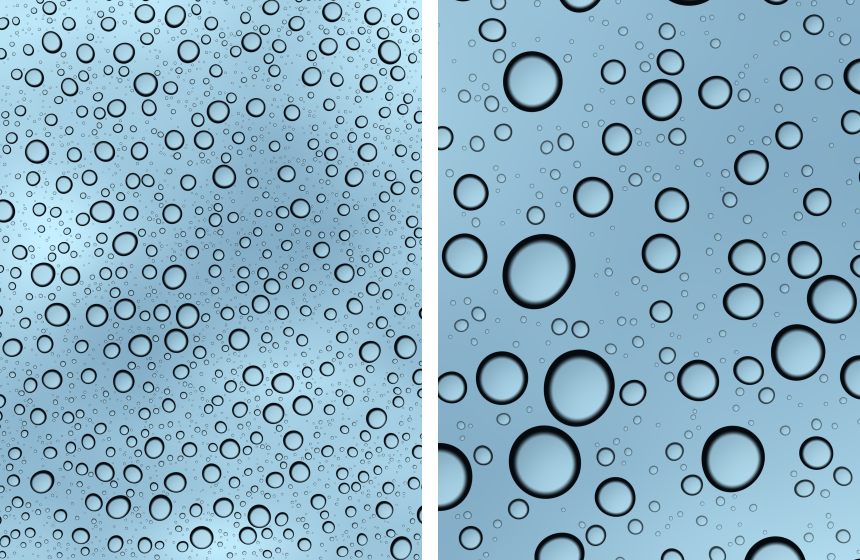
Left: the whole. Right: its middle third, enlarged.
Give the GLSL for this texture, as a Shadertoy shader.

```glsl
// Water drops of many sizes on a pane of glass in front of a hazy blue sky.

vec4 hash4(vec2 p) {
    vec4 q = fract(p.xyxy * vec4(.1031, .1030, .0973, .1099));
    q += dot(q, q.wzxy + 33.33);
    return fract((q.xxyz + q.yzzw) * q.zywx);
}

float valueNoise(vec2 p) {
    vec2 i = floor(p), f = fract(p);
    f = f * f * (3. - 2. * f);
    return mix(mix(hash4(i).x, hash4(i + vec2(1, 0)).x, f.x),
               mix(hash4(i + vec2(0, 1)).x, hash4(i + 1.).x, f.x), f.y);
}

float fbm(vec2 p) {
    float sum = 0., amp = .55;
    for (int i = 0; i < 4; i++) {
        sum += amp * valueNoise(p);
        p = mat2(1.6, 1.2, -1.2, 1.6) * p + 7.3;
        amp *= .42;
    }
    return sum;
}

float glow(vec2 p, vec2 centre, vec2 spread) {
    vec2 q = (p - centre) / spread;
    return exp(-dot(q, q));
}

// Soft clouds, paler at the top and around a few bright patches
vec3 sky(vec2 p) {
    float tone = .46 + .36 * smoothstep(.55, 1., p.y);
    tone += .8 * (fbm(p * vec2(4., 5.) + 3.) - .48);
    tone += .6 * glow(p, vec2(.09, .58), vec2(.12, .13));
    tone += .6 * glow(p, vec2(.37, .03), vec2(.14, .06));
    tone += .38 * glow(p, vec2(.53, .32), vec2(.15, .06));
    tone -= .2 * glow(p, vec2(.52, .6), vec2(.2, .25));
    tone -= .15 * glow(p, vec2(.2, .3), vec2(.2, .15));
    return mix(vec3(.49, .655, .755), vec3(.73, .9, .97), clamp(tone, .05, 1.25));
}

float cellSize(float layer) { return .059 * pow(.6, layer); }

// Centre and radius of the drop in one cell; a negative radius means none
vec3 dropAt(vec2 cell, float layer) {
    vec4 h = hash4(cell + 40. + 61. * layer);
    float radius = mix(.17 - .025 * layer, .375 - .06 * layer, h.z * h.z);
    vec2 jitter = (h.xy - .5) * (1. - 1.8 * radius);
    vec2 stagger = vec2(.5 * mod(cell.y, 2.) - .25, 0.);
    if (h.w > .93 - .08 * layer) radius = -9.;
    return vec3(cell + .5 + stagger + jitter, radius) * cellSize(layer);
}

// Distance to the nearest drop edge of a layer
float gap(vec2 p, float layer) {
    vec2 home = floor(p / cellSize(layer));
    float nearest = 1.;
    for (int k = 0; k < 9; k++) {
        vec3 drop = dropAt(home + vec2(k % 3 - 1, k / 3 - 1), layer);
        nearest = min(nearest, distance(p, drop.xy) - drop.z);
    }
    return nearest;
}

// True where larger drops leave no room
bool crowded(vec3 drop, float layer) {
    for (float l = 0.; l < layer; l++)
        if (gap(drop.xy, l) < drop.z * 1.1 + .0015) return true;
    return false;
}

// Lens-like drop: pale body and a dark rim, thicker towards the middle of the pane
vec3 shadeDrop(vec3 col, vec2 q, vec3 drop, vec2 mid, float blur) {
    vec4 h = hash4(floor(drop.xy * 9000.));
    float a = atan(q.y, q.x + 1e-5), turn = 6.283 * h.x;
    float wobble = (.01 + .07 * h.y * h.y) * sin(2. * a + turn) + .02 * h.z * sin(3. * a - turn);
    float d = length(q) * (1. + wobble);
    float size = smoothstep(.0005, .008, drop.z);

    vec2 lean = (mid - drop.xy) * 1.5 + vec2(-.15, .15);
    float rim = .15 + .12 * dot(lean, q / (length(q) + .01));
    float dark = smoothstep(1. - rim - .11 - .8 * blur, 1. - rim + .05 + .3 * blur, d);
    float lit = smoothstep(-.9, .7, dot(q, vec2(.5, -.6)) - .3 * d * d);
    vec3 body = mix(col * .91, vec3(.73, .9, .97), .1 + .65 * lit);
    vec3 ink = mix(col * .5, vec3(.02, .04, .06), size);
    float cover = 1. - smoothstep(1. - blur, 1. + blur, d);
    return mix(col, mix(body, ink, dark), cover * mix(.65, 1., size));
}

void mainImage(out vec4 fragColor, in vec2 fragCoord) {
    vec2 p = fragCoord / iResolution.y;
    vec2 mid = .5 * iResolution.xy / iResolution.y;
    vec3 col = sky(p);

    // Four layers, from large drops to fine mist
    for (float layer = 0.; layer < 4.; layer++) {
        vec2 home = floor(p / cellSize(layer));
        for (int k = 0; k < 9; k++) {
            vec3 drop = dropAt(home + vec2(k % 3 - 1, k / 3 - 1), layer);
            if (drop.z < 0.) continue;
            vec2 q = (p - drop.xy) / drop.z;
            float blur = .7 / (iResolution.y * drop.z);
            if (length(q) > 1.15 + 1.15 * blur || crowded(drop, layer)) continue;
            col = shadeDrop(col, q, drop, mid, blur);
        }
    }
    fragColor = vec4(col, 1.);
}
```
